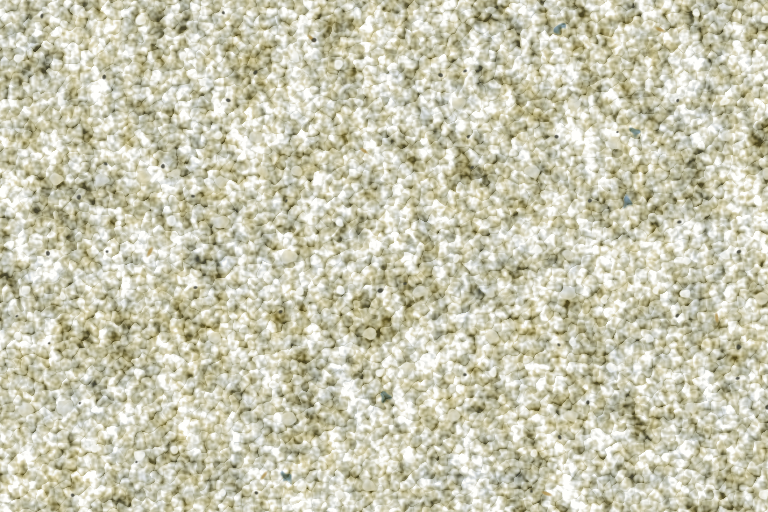
Reproduce this texture procedurally as a Shadertoy shader.

```glsl
vec2 hash2(vec2 p) {
    vec3 q = fract(p.xyx * vec3(0.1031, 0.1030, 0.0973));
    q += dot(q, q.yzx + 33.33);
    return fract((q.xx + q.yz) * q.zy);
}

float cornerSlope(vec2 cell, vec2 offset) {
    float angle = 6.2832 * hash2(cell).x;
    return dot(vec2(cos(angle), sin(angle)), offset);
}

// Gradient noise scaled to roughly unit deviation
float noise(vec2 p) {
    vec2 i = floor(p), f = p - i;
    vec2 u = f * f * f * (f * (f * 6.0 - 15.0) + 10.0);
    vec2 e = vec2(0.0, 1.0);
    float low = mix(cornerSlope(i, f), cornerSlope(i + e.yx, f - e.yx), u.x);
    float high = mix(cornerSlope(i + e.xy, f - e.xy), cornerSlope(i + e.yy, f - e.yy), u.x);
    return mix(low, high, u.y) / 0.215;
}

// Packed rounded grains: random tone, light from the upper left, dark gaps
float grains(vec2 p) {
    vec2 cell = floor(p);
    float total = 0.0, tone = 0.0;
    for (int y = -1; y <= 1; y++)
    for (int x = -1; x <= 1; x++) {
        vec2 id = cell + vec2(x, y);
        vec2 d = p - id - hash2(id + 71.0);
        float weight = exp(-26.0 * dot(d, d));
        total += weight;
        tone += weight * (1.7 * (hash2(id + 19.0).y - 0.5) + dot(d, vec2(-0.6, 0.8)));
    }
    float gap = sqrt(max(0.0, -log(total + 1e-9) / 26.0));
    return tone / (total + 1e-9) + 0.12 - 0.8 * smoothstep(0.4, 0.8, gap);
}

// Sparse pieces: xy offset from the centre, z random, w presence
vec4 scatter(vec2 p, float density, float chance, float seed) {
    vec2 id = floor(p * density);
    vec2 centre = id + 0.32 + 0.36 * hash2(id + seed);
    vec2 pick = hash2(id + seed + 57.0);
    return vec4(p - centre / density, pick.x, step(pick.y, chance));
}

vec3 blend(vec3 below, vec3 above, float lo, float hi, float t) {
    return mix(below, above, clamp((t - lo) / (hi - lo), 0.0, 1.0));
}

vec3 stoneColor(float t) {
    vec3 c = vec3(0.29, 0.27, 0.16);
    c = blend(c, vec3(0.47, 0.45, 0.29), -3.2, -2.3, t);
    c = blend(c, vec3(0.60, 0.58, 0.45), -2.3, -1.64, t);
    c = blend(c, vec3(0.68, 0.67, 0.53), -1.64, -1.1, t);
    c = blend(c, vec3(0.76, 0.75, 0.64), -1.1, -0.43, t);
    c = blend(c, vec3(0.84, 0.83, 0.75), -0.43, 0.33, t);
    c = blend(c, vec3(0.94, 0.94, 0.91), 0.33, 1.2, t);
    return blend(c, vec3(1.0, 1.0, 0.99), 1.2, 1.8, t);
}

void mainImage(out vec4 fragColor, in vec2 fragCoord) {
    vec2 p = fragCoord / iResolution.y;
    float soft = max(0.0015, 1.0 / iResolution.y);
    vec2 warp = vec2(noise(p * 55.0 + 7.0), noise(p * 55.0 + 93.0));
    vec2 rough = p + 0.0016 * warp;

    // Steep ridges leaning from upper left to lower right
    vec2 slant = vec2(dot(p, vec2(0.92, 0.40)), 0.55 * dot(p, vec2(0.40, -0.92)));
    float tone = 0.36 * noise(slant * 13.0 + 3.0)
               + 0.45 * noise(slant * 34.0 + 41.0)
               + 0.50 * noise(rough * 62.0 + 17.0)
               + 0.42 * noise(p * 118.0 + 29.0)
               + 0.95 * grains(rough * 72.0);

    // Smooth pale pebbles with a shaded lower right rim
    vec4 pebble = scatter(p, 13.0, 0.28, 5.0);
    vec2 d = pebble.xy + 0.0012 * warp;
    float radius = mix(0.007, 0.017, pebble.z * pebble.z);
    float size = length(d * vec2(1.0, 0.8 + 0.5 * pebble.z));
    float shadow = 1.0 - smoothstep(radius - 0.002, radius + 0.003, length(d + vec2(-0.003, 0.004)));
    tone -= 0.9 * shadow * pebble.w;
    float body = pebble.w * (1.0 - smoothstep(radius - soft, radius + soft, size));
    float face = mix(1.5, 0.45, step(0.55, pebble.z)) + 0.3 * dot(d, vec2(-0.6, 0.8)) / radius;
    tone = mix(tone, face + 0.18 * noise(p * 90.0), 0.85 * body);

    vec3 color = stoneColor(tone);

    // Drift between sandy and grey minerals, fading out in the whites
    float hue = 0.45 * noise(p * 7.0 + 61.0) + 0.8 * noise(p * 38.0 + 83.0);
    color += hue * vec3(0.009, 0.0, -0.026) * (1.0 - smoothstep(0.6, 1.6, tone));

    // Ochre slivers
    vec4 sliver = scatter(p, 9.0, 0.09, 131.0);
    float turn = 6.2832 * sliver.z;
    vec2 along = vec2(cos(turn), sin(turn));
    float across = dot(sliver.xy, vec2(-along.y, along.x));
    float reach = length(vec2(dot(sliver.xy, along) * 0.35, across)) + 0.0004 * warp.x;
    float mask = sliver.w * (1.0 - smoothstep(0.003 - soft, 0.003 + soft, reach));
    color = mix(color, vec3(0.66, 0.53, 0.24), 0.75 * mask);

    // Slate blue crumbs
    vec4 crumb = scatter(p, 6.0, 0.07, 211.0);
    reach = length(crumb.xy + 0.004 * warp);
    mask = crumb.w * (1.0 - smoothstep(0.006, 0.013, reach));
    color = mix(color, color * vec3(0.60, 0.71, 0.82), mask);

    // Tiny dark specks
    vec4 speck = scatter(p, 17.0, 0.11, 307.0);
    radius = mix(0.002, 0.0045, speck.z);
    reach = length(speck.xy + 0.0008 * warp);
    mask = speck.w * (1.0 - smoothstep(radius - soft, radius + soft, reach));
    color = mix(color, vec3(0.22, 0.22, 0.18), 0.8 * mask);

    fragColor = vec4(clamp(color, 0.0, 1.0), 1.0);
}
```
